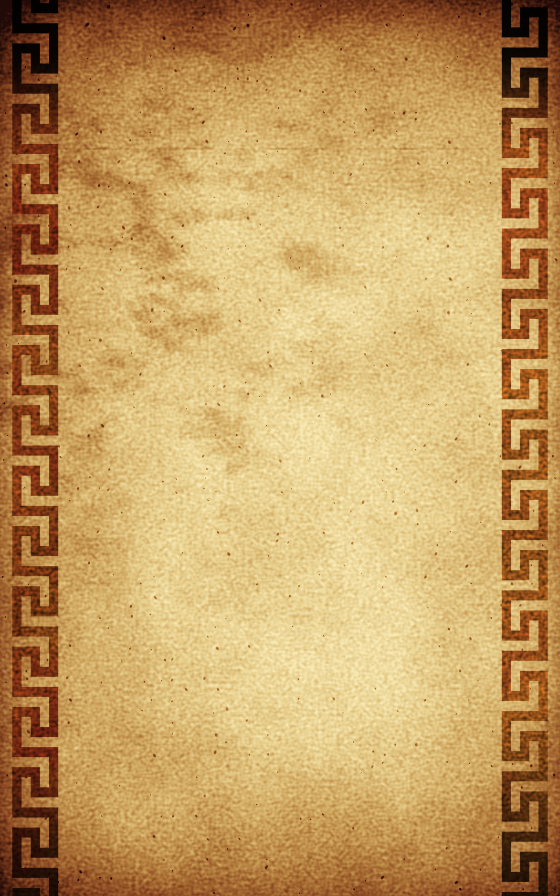
Give the GLSL for this background, as a Shadertoy shader.

```glsl
const vec3 BLACK_BROWN = vec3(0.13, 0.04, 0.03);
const vec3 DARK_BROWN = vec3(0.35, 0.15, 0.07);
const vec3 RUST = vec3(0.54, 0.28, 0.13);
const vec3 OCHRE = vec3(0.68, 0.46, 0.22);
const vec3 TAN = vec3(0.81, 0.65, 0.37);
const vec3 CREAM = vec3(0.90, 0.80, 0.54);
const vec3 PALE = vec3(0.97, 0.91, 0.70);
const vec3 INK_RED = vec3(0.41, 0.11, 0.05);
const vec3 INK_AMBER = vec3(0.57, 0.30, 0.08);

const vec2 GLOW_CENTRE = vec2(0.56, 0.47);
const vec2 STAIN_CENTRE = vec2(0.28, 0.69);
const float SHEET_ASPECT = 0.625;
const float KEY_MARGIN = 0.022;
const vec2 KEY_LANE = vec2(0.0164, 0.01122);
const float KEY_PERIOD = 6.0;
const float LEFT_KEY_TOP = 0.026;
const float RIGHT_KEY_TOP = 0.053;
const float CREASE_HEIGHT = 0.834;
const float GRAIN_STRENGTH = 0.25;
const float SPECK_CELLS = 85.0;

vec2 hash2(vec2 p) {
    vec3 q = fract(vec3(p.xyx) * vec3(0.1031, 0.1030, 0.0973));
    q += dot(q, q.yzx + 33.33);
    return fract((q.xx + q.yz) * q.zy);
}

float gradientNoise(vec2 p) {
    vec2 cell = floor(p), f = fract(p);
    vec2 w = f * f * f * (f * (f * 6.0 - 15.0) + 10.0);
    float corner[4];
    for (int i = 0; i < 4; i++) {
        vec2 o = vec2(i & 1, i >> 1);
        corner[i] = dot(hash2(cell + o) * 2.0 - 1.0, f - o);
    }
    return mix(mix(corner[0], corner[1], w.x), mix(corner[2], corner[3], w.x), w.y);
}

float fbm(vec2 p) {
    float sum = 0.0, amplitude = 1.0;
    for (int i = 0; i < 5; i++) {
        sum += amplitude * gradientNoise(p);
        p = mat2(1.6, 1.2, -1.2, 1.6) * p + 17.3;
        amplitude *= 0.62;
    }
    return sum;
}

// Aged-paper palette from dark (0) to bright (above 1)
vec3 paperColour(float tone) {
    float t = tone * 5.0;
    vec3 c = mix(BLACK_BROWN, DARK_BROWN, clamp(t, 0.0, 1.0));
    c = mix(c, RUST, clamp(t - 1.0, 0.0, 1.0));
    c = mix(c, OCHRE, clamp(t - 2.0, 0.0, 1.0));
    c = mix(c, TAN, clamp(t - 3.0, 0.0, 1.0));
    c = mix(c, CREAM, clamp(t - 4.0, 0.0, 1.0));
    return mix(c, PALE, clamp(t - 5.0, 0.0, 1.0));
}

float box(vec2 p, vec2 low, vec2 high) {
    vec2 d = max(low - p, p - high);
    return max(d.x, d.y);
}

// Distance to a continuous meander, measured in lanes
float meander(vec2 p) {
    p.y = mod(p.y + 0.5, KEY_PERIOD) - 0.5;
    float d = box(p, vec2(0, 0), vec2(5, 1));
    d = min(d, box(p, vec2(4, 0), vec2(5, 5)));
    d = min(d, box(p, vec2(2, 4), vec2(5, 5)));
    d = min(d, box(p, vec2(2, 2), vec2(3, 5)));
    d = min(d, box(p, vec2(0, 2), vec2(3, 3)));
    d = min(d, box(p, vec2(0, 2), vec2(1, 7)));
    return min(d, box(p, vec2(0, -1), vec2(1, 1)));
}

float specks(vec2 p) {
    vec2 g = p * SPECK_CELLS, cell = floor(g);
    vec2 r = hash2(cell + 4.7), s = hash2(cell + 91.2);
    vec2 d = fract(g) - mix(vec2(0.25), vec2(0.75), r);
    d = vec2(d.x + d.y * (r.x - 0.5), d.y * 0.8);
    float radius = mix(0.04, 0.16, s.y * s.y);
    return step(0.9, s.x) * (1.0 - smoothstep(radius * 0.4, radius + 0.05, length(d)));
}

void mainImage(out vec4 fragColor, in vec2 fragCoord) {
    vec2 uv = fragCoord / iResolution.xy;
    vec2 p = uv * vec2(SHEET_ASPECT, 1.0);
    float depth = 1.0 - uv.y;
    float side = min(uv.x, 1.0 - uv.x);

    // Broad glow and burnt edges
    vec2 e = (uv - GLOW_CENTRE) * 2.0;
    float tone = 1.09 - 0.26 * e.x * e.x - 0.20 * e.y * e.y;
    tone -= 0.56 * exp(-depth / 0.075) + 0.40 * exp(-uv.y / 0.075);
    tone -= 0.22 * exp(-side / 0.035);

    // Mottling, stains, cloth grain and specks
    float mottle = fbm(p * 6.0 + 3.1);
    float stain = smoothstep(-0.15, 0.75, fbm(p * vec2(12.0, 19.0) + 8.4));
    vec2 s = (uv - STAIN_CENTRE) * vec2(2.8, 3.6);
    float stainArea = exp(-dot(s, s));
    float grain = gradientNoise(p * 245.0) + 0.6 * gradientNoise(p * vec2(120.0, 300.0) + 40.0);
    tone += 0.17 * mottle - stain * (0.05 + 0.30 * stainArea);
    tone += GRAIN_STRENGTH * grain;
    tone -= 0.45 * specks(p);

    // Horizontal fold
    float fold = 1.0 - smoothstep(0.0003, 0.0022, abs(uv.y - CREASE_HEIGHT));
    tone -= 0.14 * fold * smoothstep(0.1, 0.12, side) * smoothstep(-0.4, 0.3, gradientNoise(p * 30.0));
    vec3 colour = paperColour(tone);

    // Mirrored key borders in worn ink
    bool isRight = uv.x > 0.5;
    float keyTop = isRight ? RIGHT_KEY_TOP : LEFT_KEY_TOP;
    vec2 lanes = vec2(side - KEY_MARGIN, depth - keyTop) / KEY_LANE;
    float blur = 0.6 / (KEY_LANE.y * iResolution.y);
    float key = 1.0 - smoothstep(-blur, blur, meander(lanes));
    float warmth = (isRight ? 0.70 : 0.22) + 0.7 * fbm(p * 9.0 + 21.0);
    warmth += 0.3 * exp(-pow((depth - 0.62) / 0.18, 2.0));
    vec3 ink = mix(INK_RED, INK_AMBER, clamp(warmth, 0.0, 1.0));
    float lit = smoothstep(0.05, 0.18, depth) * mix(0.2, 1.0, smoothstep(0.0, 0.2, uv.y));
    ink *= lit * (1.0 + 0.8 * grain + 0.3 * mottle);
    colour = mix(colour, ink, key * 0.95);

    fragColor = vec4(clamp(colour, 0.0, 1.0), 1.0);
}
```
